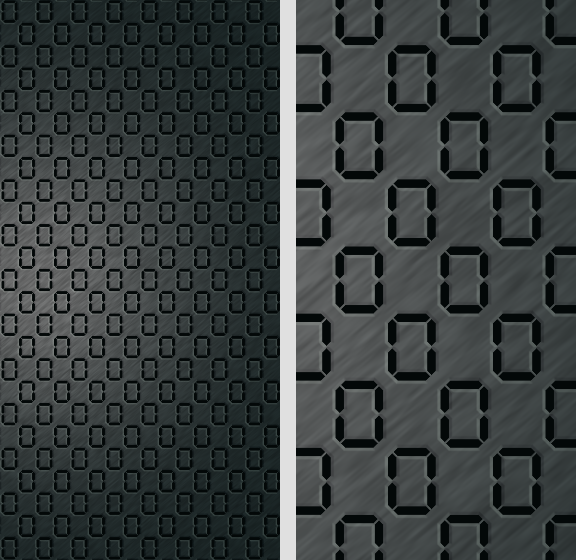
Left, the full canvas; right, a detail of the centre.
A Shadertoy shader for this pattern:

```glsl
float hash(vec2 p) {
    p = fract(p * vec2(0.1031, 0.1137));
    p += dot(p, p.yx + 33.3);
    return fract((p.x + p.y) * p.x * 7.31);
}

float noise(vec2 p) {
    vec2 cell = floor(p), f = fract(p);
    f = f * f * (3.0 - 2.0 * f);
    return mix(mix(hash(cell), hash(cell + vec2(1, 0)), f.x),
               mix(hash(cell + vec2(0, 1)), hash(cell + vec2(1, 1)), f.x), f.y);
}

// Bar along y with pointed ends
float segment(vec2 p, float halfLength) {
    p = abs(p);
    return max(p.x - 0.040, (p.x + p.y - halfLength) * 0.707);
}

// Six-segment ring, folded into one quadrant
float segmentRing(vec2 p) {
    p = abs(p);
    float side = segment(p - vec2(0.187, 0.139), 0.127);
    float cap = segment((p - vec2(0.0, 0.279)).yx, 0.174);
    return min(side, cap);
}

// Two interleaved grids form the staggered rows
float slots(vec2 p) {
    vec2 pitch = vec2(1.0, 1.278);
    float d = 1e3;
    for (int i = 0; i < 2; i++) {
        vec2 q = p - vec2(0.27, 0.0) - 0.5 * pitch * float(i);
        d = min(d, segmentRing(q - pitch * round(q / pitch)));
    }
    return d;
}

void mainImage(out vec4 fragColor, in vec2 fragCoord) {
    // One unit is one of eight columns, measured from the centre
    vec2 p = 8.0 * (fragCoord - 0.5 * iResolution.xy) / iResolution.x;
    float pixel = 8.0 / iResolution.x;

    // Soft light from the left over dark metal
    vec2 spread = (p - vec2(-3.0, 0.0)) / vec2(4.6, 4.9);
    float light = exp(-dot(spread, spread));
    vec3 metal = mix(vec3(0.095, 0.135, 0.137), vec3(0.405, 0.408, 0.408), light);

    // Diagonal brushing
    vec2 grain = vec2(dot(p, vec2(0.77, 0.64)), dot(p, vec2(-0.64, 0.77))) + 40.0;
    float brush = 0.65 * noise(grain * vec2(3.5, 22.0)) + 0.35 * noise(grain * vec2(6.0, 41.0));
    metal *= 1.0 + 0.36 * (brush - 0.5);

    // Engraved slots with a lit rim on the lower left
    float d = slots(p);
    vec2 toRim = vec2(-0.010, -0.007);
    float facing = clamp((slots(p + toRim) - slots(p - toRim)) / 0.02, -1.0, 1.0);
    float rim = 1.0 - smoothstep(0.008, 0.018 + pixel, abs(d - 0.012));
    vec3 color = metal + rim * vec3(0.10, 0.11, 0.10) * (0.25 + 0.75 * facing);
    color = mix(color, vec3(0.012, 0.032, 0.032), smoothstep(0.5, -0.5, d / pixel));

    fragColor = vec4(color, 1.0);
}
```
